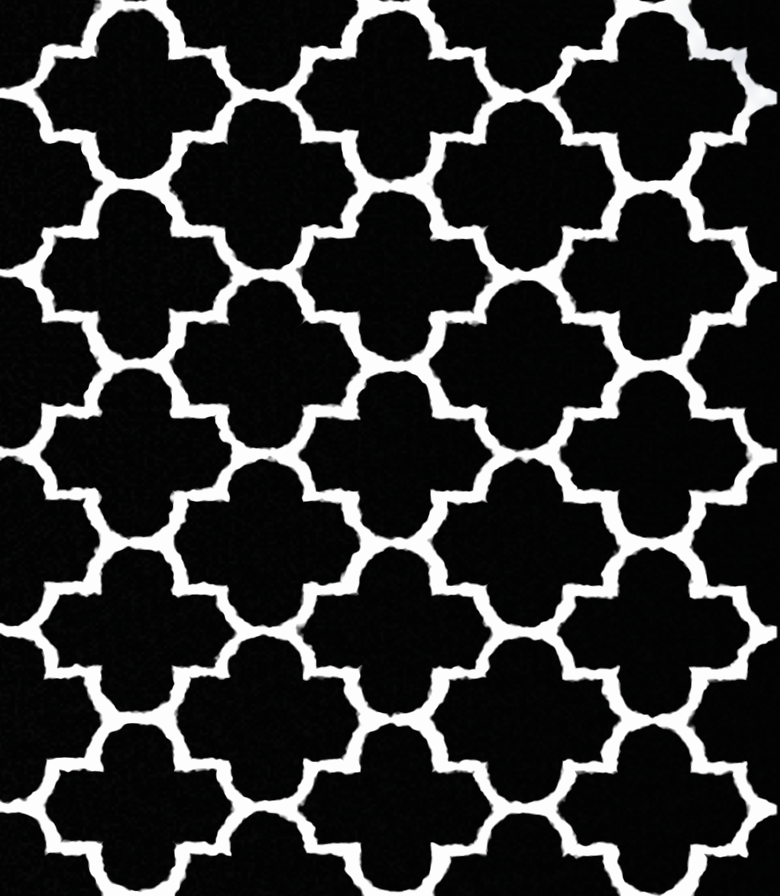
Write a Shadertoy shader that draws this pattern.

```glsl
// White quatrefoil trellis on black: two staggered lattices of dark cells,
// each a rounded upright crossed by a pointed bar; the gaps left between
// them form the lines. Slow warps and noise give a hand-printed edge.

const float ROWS = 5.03;                 // row pitches in the canvas height
const vec2 PITCH = vec2(1.454, 1.0);     // cell spacing, row pitch = 1
const vec2 FIRST_CELL = vec2(0.763, 0.5);
const vec3 INK = vec3(0.008, 0.009, 0.011);
const vec3 LINE = vec3(0.992);

float hash(vec2 p) {
    return fract(sin(dot(p, vec2(127.1, 311.7))) * 43758.5453);
}

float valueNoise(vec2 p) {
    vec2 i = floor(p), f = fract(p);
    f = f * f * (3.0 - 2.0 * f);
    return mix(mix(hash(i), hash(i + vec2(1, 0)), f.x),
               mix(hash(i + vec2(0, 1)), hash(i + vec2(1, 1)), f.x), f.y);
}

float smoothMin(float a, float b, float k) {
    float h = max(k - abs(a - b), 0.0) / k;
    return min(a, b) - 0.25 * k * h * h;
}

float boxDistance(vec2 p, vec2 halfSize, float radius) {
    vec2 d = abs(p) - halfSize + radius;
    return length(max(d, 0.0)) + min(max(d.x, d.y), 0.0) - radius;
}

vec2 repeatAround(vec2 p, vec2 center, vec2 pitch) {
    return mod(p - center + 0.5 * pitch, pitch) - 0.5 * pitch;
}

// Signed distance to one dark cell, negative inside
float cellDistance(vec2 p, float domeHalf, float barHalf, float biteRadius) {
    float upright = boxDistance(p, vec2(domeHalf, 0.472), domeHalf - 0.015);

    // The bar ends follow the domes of the four diagonal neighbours
    vec2 q = abs(p);
    vec2 biteCenter = vec2(0.5 * PITCH.x, 0.25);
    float upper = length(q - biteCenter) - biteRadius;
    float lower = length(q - biteCenter * vec2(1, -1)) - biteRadius;
    float bites = smoothMin(upper, lower, 0.092);
    float bar = max(boxDistance(p, vec2(0.62, barHalf), 0.0), -bites);
    return min(upright, bar);
}

// Slight tilt, sag and shear of the whole cloth
vec2 warpCloth(vec2 p, vec2 uv) {
    float sag = sin(3.14159 * uv.y);
    p.y += 0.018 * sag * sag + 0.018 * uv.x - 0.006;
    p.x += 0.04 * (uv.y - 0.5) * (1.0 - uv.x);
    return p;
}

void mainImage(out vec4 fragColor, in vec2 fragCoord) {
    vec2 uv = fragCoord / iResolution.xy;
    vec2 p = fragCoord / iResolution.y * ROWS;
    vec2 cloth = warpCloth(p, uv);

    // Narrower and fuller cells alternate on the two lattices
    vec2 a = repeatAround(cloth, FIRST_CELL, PITCH);
    vec2 b = repeatAround(cloth, FIRST_CELL + 0.5 * PITCH, PITCH);
    float d = min(cellDistance(a, 0.203, 0.203, 0.292),
                  cellDistance(b, 0.211, 0.232, 0.298));

    // Ragged print edge
    d += 0.026 * (valueNoise(p * 21.0) - 0.5);
    d += 0.010 * (valueNoise(p * 47.0 + 9.0) - 0.5);

    float soft = max(0.009, 0.75 * ROWS / iResolution.y);
    float line = smoothstep(-soft, soft, d);
    line *= 1.0 - smoothstep(0.994, 0.998, uv.x);

    // Faint lint on the ink, a worn patch on the lines near one corner
    float lint = valueNoise(p * 55.0);
    vec3 ink = INK + 0.035 * lint * lint * lint * (1.0 - 0.7 * uv.x);
    float wear = smoothstep(0.14, 0.0, length(uv - vec2(0.96, 0.95)));
    vec3 white = LINE - 0.13 * wear * valueNoise(p * 14.0) * vec3(1.0, 0.9, 0.7);

    fragColor = vec4(mix(ink, white, line), 1.0);
}
```
